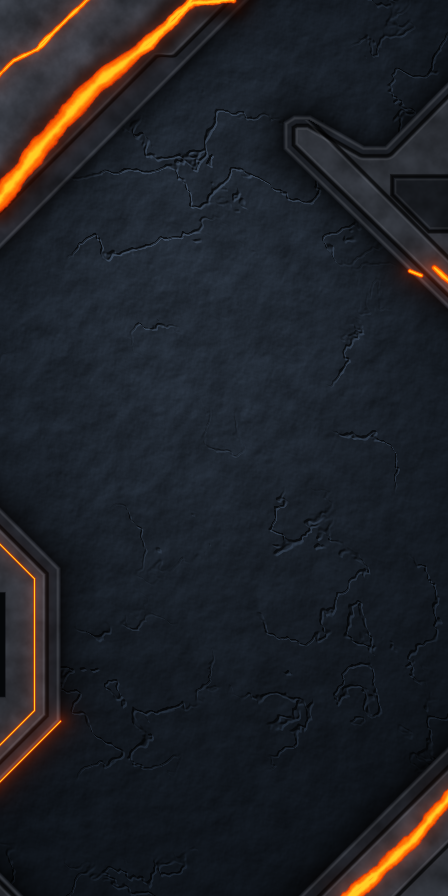
Reproduce this background procedurally as a Shadertoy shader.

```glsl
// Dark cracked slate wall framed by bevelled metal plates with molten seams.
// The wall is lit from the slope of ridged value noise; plates are distance
// fields shaded with bevels, grooves and shadows; seams are glowing polylines.

const vec3 WALL_DARK = vec3(0.050, 0.068, 0.092);
const vec3 WALL_LIGHT = vec3(0.135, 0.165, 0.205);
const vec3 STEEL = vec3(0.205, 0.220, 0.250);
const vec3 IRON = vec3(0.120, 0.135, 0.162);
const vec3 EMBER = vec3(0.85, 0.20, 0.02);
const vec3 FLAME = vec3(1.0, 0.42, 0.02);
const vec3 MOLTEN = vec3(1.0, 0.80, 0.14);

float hash(vec2 p) {
    vec3 q = fract(vec3(p.xyx) * 0.1031);
    q += dot(q, q.yzx + 33.33);
    return fract((q.x + q.y) * q.z);
}

float noise(vec2 p) {
    vec2 i = floor(p), f = fract(p);
    f = f * f * (3.0 - 2.0 * f);
    return mix(mix(hash(i), hash(i + vec2(1, 0)), f.x),
               mix(hash(i + vec2(0, 1)), hash(i + vec2(1, 1)), f.x), f.y);
}

float fbm(vec2 p) {
    float sum = 0.0, amp = 0.5;
    for (int i = 0; i < 5; i++) {
        sum += amp * noise(p);
        p = mat2(1.6, 1.2, -1.2, 1.6) * p + 7.3;
        amp *= 0.5;
    }
    return sum;
}

// Rough plaster height with patches of thin branching cracks
float wallHeight(vec2 p) {
    vec2 warped = p + 0.10 * vec2(fbm(p * 9.0), fbm(p * 9.0 + 31.0));
    float ridge = abs(fbm(warped * 7.0 + 4.0) - 0.48);
    float patches = smoothstep(0.38, 0.66, noise(p * 6.0 + 12.0));
    float crack = smoothstep(0.018, 0.0, ridge) * patches;
    return 0.55 * fbm(p * 28.0) - 0.5 * crack;
}

float segment(vec2 p, vec2 a, vec2 b) {
    vec2 ab = b - a;
    return length(p - a - ab * clamp(dot(p - a, ab) / dot(ab, ab), 0.0, 1.0));
}

float polyline(vec2 p, vec2 v[6]) {
    float d = 9.0;
    for (int i = 0; i < 5; i++) d = min(d, segment(p, v[i], v[i + 1]));
    return d;
}

float polygon(vec2 p, vec2 v[8]) {
    float d = 9.0, side = 1.0;
    for (int i = 0; i < 8; i++) {
        vec2 a = v[i], b = v[(i + 1) % 8];
        d = min(d, segment(p, a, b));
        if ((a.y > p.y) != (b.y > p.y) &&
            p.x < a.x + (b.x - a.x) * (p.y - a.y) / (b.y - a.y)) side = -side;
    }
    return side * d;
}

float fill(float d, float px) { return smoothstep(px, -px, d); }

// Dark groove with a faint lit lip along d = 0
vec3 groove(vec3 col, float d, float px) {
    col *= 1.0 - 0.72 * fill(abs(d) - 0.004, px);
    return col + 0.07 * fill(abs(d + 0.008) - 0.0015, px);
}

// Plate with drop shadow, lit bevel and an iron rim of the given width
vec3 plate(vec3 col, float d, float rim, float grain, float px) {
    col *= 1.0 - 0.65 * exp(-max(d, 0.0) / 0.035);
    vec3 metal = mix(IRON, STEEL, fill(d + rim, px)) * (0.55 + 0.85 * grain);
    metal = groove(metal, d + rim, px);
    metal += 0.09 * fill(abs(d + 0.006) - 0.0025, px);
    return mix(col, metal, fill(d, px));
}

// Hot seam: red edge, orange body, yellow core and surrounding glow
vec3 seam(vec3 col, float d, float width, float glow, float px) {
    col += EMBER * glow * exp(-max(d - width, 0.0) / 0.018);
    float heat = 1.0 - d / width;
    vec3 hot = mix(EMBER, FLAME, smoothstep(0.0, 0.35, heat));
    hot = mix(hot, MOLTEN, smoothstep(0.35, 0.9, heat));
    return mix(col, hot, fill(d - width, px));
}

void mainImage(out vec4 fragColor, in vec2 fragCoord) {
    vec2 p = fragCoord / iResolution.xy * vec2(1, 2);
    float px = 1.0 / iResolution.x;
    float grain = fbm(p * 22.0);
    float wobble = (fbm(p * 30.0) - 0.5) * 0.016;

    // Wall with a soft pool of light above the middle
    float relief = wallHeight(p) - wallHeight(p + vec2(-0.003, 0.004));
    vec2 pool = (p - vec2(0.42, 1.35)) / vec2(0.62, 0.85);
    vec3 col = mix(WALL_DARK, WALL_LIGHT, exp(-dot(pool, pool)));
    col *= 0.82 + 0.38 * grain + clamp(relief * 2.2, -0.65, 0.8);

    // Upper left plate: stepped rim, wide seam and hairline seam
    float along = p.x + p.y - 2.0;
    float upper = (p.x + 2.0 - p.y - 0.556) * 0.7071;
    float stepRim = mix(0.057, 0.029, smoothstep(0.22, 0.27, along));
    col = plate(col, upper, stepRim, grain, px);
    float flow = polyline(p, vec2[6](vec2(0.52, 2.0), vec2(0.43, 1.998), vec2(0.339, 1.909),
        vec2(0.208, 1.805), vec2(0.104, 1.688), vec2(-0.01, 1.545)));
    col *= 1.0 - 0.6 * fill(flow - 0.045, 0.02);
    col = seam(col, abs(flow + wobble), 0.008 + 0.014 * smoothstep(0.44, 0.22, p.x), 0.28, px);
    float hairline = polyline(p, vec2[6](vec2(0.2, 2.005), vec2(0.156, 1.964), vec2(0.109, 1.917),
        vec2(0.083, 1.89), vec2(0.031, 1.865), vec2(-0.01, 1.825)));
    col = seam(col, abs(hairline + 0.5 * wobble), 0.006, 0.2, px);

    // Right bracket: divider, recess and embers
    float bracket = polygon(p, vec2[8](vec2(0.633, 1.727), vec2(0.656, 1.742), vec2(0.693, 1.742),
        vec2(0.813, 1.674), vec2(0.86, 1.674), vec2(1.1, 1.918), vec2(1.1, 1.213), vec2(0.633, 1.667)));
    col = plate(col, bracket, 0.022, grain * 0.75, px);
    float divider = (p.x + p.y - 2.426) * 0.7071;
    if (bracket < -0.01) col = groove(col, divider, px);
    float recess = max(max(0.875 - p.x, abs(p.y - 1.545) - 0.062), (2.44 - p.x - p.y) * 0.7071);
    col = mix(col, IRON * (0.4 + 0.7 * grain), fill(recess, px));
    col = groove(col, recess, px);
    col = seam(col, segment(p, vec2(0.915, 1.395), vec2(0.94, 1.385)), 0.005, 0.22, px);
    col = seam(col, segment(p, vec2(0.97, 1.402), vec2(1.01, 1.365)) + wobble * 0.5, 0.008, 0.3, px);

    // Left hexagon: thin lit line, dark slot and burning lower edge
    float rise = abs(p.y - 0.561);
    float hexagon = max(p.x - 0.135, (p.x + rise - 0.306) * 0.7071);
    col = plate(col, hexagon, 0.03, grain * 0.8, px);
    col = seam(col, abs(hexagon + 0.058), 0.0025, 0.16, px);
    col = mix(col, WALL_DARK * 0.4, fill(max(p.x - 0.012, rise - 0.117), px));
    float lowEdge = segment(p, vec2(0.135, 0.39), vec2(-0.01, 0.245));
    col = seam(col, lowEdge, 0.0025, 0.35, px);

    // Lower corners
    float lower = (0.667 - p.x + p.y) * 0.7071;
    col = plate(col, lower, 0.032, grain * 0.7, px);
    float stream = polyline(p, vec2[6](vec2(1.01, 0.225), vec2(0.969, 0.182), vec2(0.924, 0.125),
        vec2(0.872, 0.078), vec2(0.833, 0.042), vec2(0.77, -0.01)));
    col = seam(col, abs(stream + wobble), 0.016, 0.25, px);
    col = groove(col, (p.x - p.y - 0.887) * 0.7071, px);
    col = plate(col, (p.x + p.y - 0.052) * 0.7071, 0.015, grain * 0.6, px);

    fragColor = vec4(clamp(col, 0.0, 1.0), 1.0);
}
```
